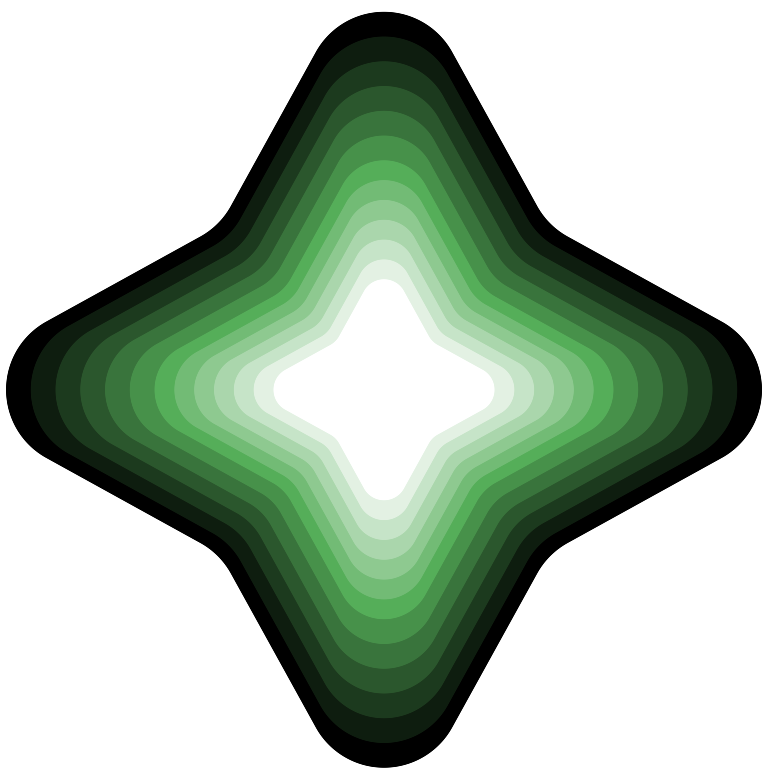
A WebGL 1 fragment shader for this background:

```glsl
precision highp float;
// A rounded four-pointed star on white, drawn as nested scaled copies.
// The bands step from black through green to a white core; each copy is
// a distance function made of a tip arc, a straight flank and a notch arc.

uniform vec2 u_resolution;

#define CENTER vec2(0.5, 0.4925)
#define OUTER_SIZE 0.4922
#define GREEN_SIZE 0.2988
#define CORE_SIZE 0.1439
#define STEPS 6.0
#define ROUNDING 0.2063
#define FLANK_ANGLE 0.5044
#define GREEN vec3(0.335, 0.682, 0.350)

// Signed distance to a star whose tips lie at distance 1 from its centre.
float starDistance(vec2 p) {
  // Fold into the eighth that holds the right flank of the upper tip.
  p = abs(p);
  if (p.x > p.y) p = p.yx;

  vec2 normal = vec2(cos(FLANK_ANGLE), sin(FLANK_ANGLE));
  vec2 along = vec2(normal.y, -normal.x);
  vec2 tip = vec2(0.0, 1.0 - ROUNDING);
  float offset = dot(tip, normal) + ROUNDING;
  vec2 notch = vec2((offset + ROUNDING) / (normal.x + normal.y));

  float t = dot(p, along);
  if (t < dot(tip, along)) return length(p - tip) - ROUNDING;
  if (t > dot(notch, along)) return ROUNDING - length(p - notch);
  return dot(p, normal) - offset;
}

void main() {
  float side = min(u_resolution.x, u_resolution.y);
  vec2 p = (gl_FragCoord.xy - 0.5 * u_resolution) / side + 0.5 - CENTER;
  float halfPixel = 0.5 / side;
  vec3 color = vec3(1.0);

  // Paint from the black rim inwards to the white core.
  for (int i = 0; i <= 12; i++) {
    float dark = min(float(i) / STEPS, 1.0);
    float light = max(float(i) / STEPS - 1.0, 0.0);
    float size = mix(mix(OUTER_SIZE, GREEN_SIZE, dark), CORE_SIZE, light);
    vec3 band = mix(GREEN * dark, vec3(1.0), light);
    float d = starDistance(p / size) * size;
    color = mix(color, band, 1.0 - smoothstep(-halfPixel, halfPixel, d));
  }

  gl_FragColor = vec4(color, 1.0);
}
```
